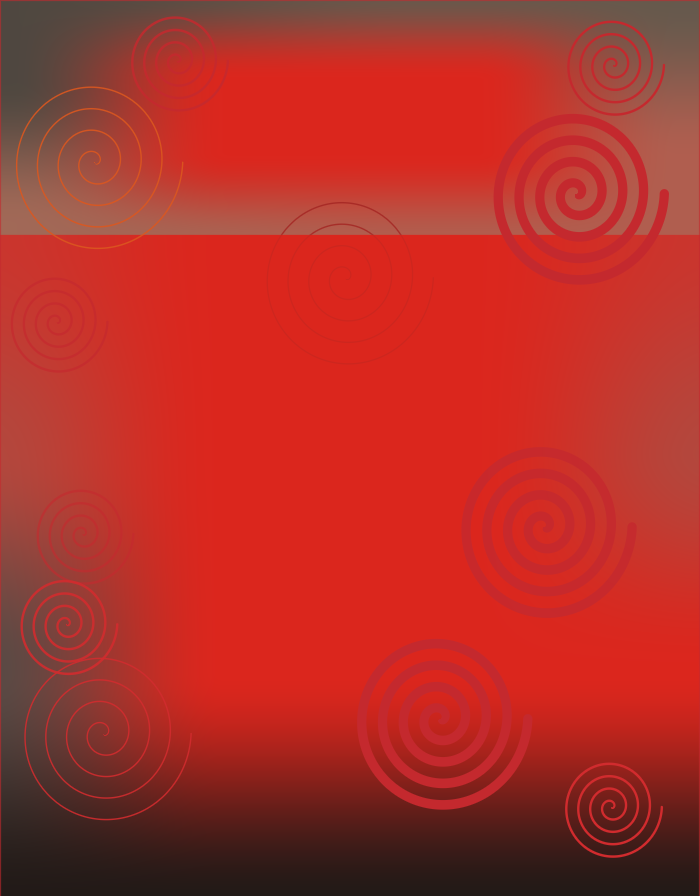
Give the GLSL for this background, as a WebGL 1 fragment shader.

```glsl
precision highp float;
// Red backdrop of two stacked panels with soft grey and dark rims, scattered
// with spirals. Panels are products of smoothstep ramps; each spiral is the
// distance to the nearest turn of an Archimedean curve.
uniform vec2 u_resolution;

// Panel colours
const vec3 RED   = vec3(0.86, 0.15, 0.115);
const vec3 ROSE  = vec3(0.79, 0.21, 0.18);
const vec3 BRICK = vec3(0.70, 0.28, 0.24);
const vec3 ASH   = vec3(0.35, 0.29, 0.27);
const vec3 DARK  = vec3(0.13, 0.10, 0.09);
const vec3 SLATE = vec3(0.31, 0.28, 0.25);
const vec3 OLIVE = vec3(0.40, 0.35, 0.30);
const vec3 TAN   = vec3(0.63, 0.41, 0.34);
const vec3 CLAY  = vec3(0.69, 0.37, 0.31);

// Spiral colours
const vec3 CRIMSON = vec3(0.77, 0.16, 0.18);
const vec3 SCARLET = vec3(0.82, 0.17, 0.18);
const vec3 ORANGE  = vec3(0.86, 0.34, 0.12);
const vec3 MAROON  = vec3(0.64, 0.14, 0.13);

// Layout, lengths in canvas widths
const float SPLIT = 0.738;        // panel boundary, fraction of height
const float FLOOR_TOP = 0.25;     // where the bottom shade ends
const float LARGE = 0.126;        // outer spiral radii
const float SMALL = 0.0725;
const float BOLD = 0.0133;        // stroke widths
const float MEDIUM = 0.0034;
const float FINE = 0.002;
const float PITCH = 0.236;        // gap between turns, relative to radius
const float STRETCH = 1.035;      // vertical elongation of a spiral
const float BORDER = 0.0016;
const float TAU = 6.2831853;

vec3 upperPanel(vec2 uv) {
  vec3 left = mix(TAN, SLATE, smoothstep(0.75, 0.91, uv.y));
  vec3 right = mix(CLAY, OLIVE, smoothstep(0.82, 1.0, uv.y));
  vec3 rim = mix(left, right, smoothstep(0.0, 0.6, uv.x));
  float across = smoothstep(0.02, 0.33, uv.x) * (1.0 - smoothstep(0.68, 0.97, uv.x));
  float along = smoothstep(SPLIT - 0.01, 0.83, uv.y) * (1.0 - smoothstep(0.91, 1.01, uv.y));
  return mix(rim, RED, across * along);
}

vec3 lowerPanel(vec2 uv) {
  vec3 side = mix(BRICK, ROSE, smoothstep(0.48, SPLIT, uv.y));
  vec3 left = mix(ASH, side, smoothstep(0.25, 0.5, uv.y));
  vec3 right = mix(RED, side, smoothstep(0.25, 0.5, uv.y));
  vec3 col = mix(left, RED, smoothstep(-0.02, 0.32, uv.x));
  col = mix(col, right, smoothstep(0.67, 1.02, uv.x));
  return mix(DARK, col, smoothstep(-0.01, FLOOR_TOP, uv.y));
}

// Distance to a spiral whose outer end lies to the right of its centre
float spiralDistance(vec2 p, float radius) {
  p.y /= STRETCH;
  float gap = radius * PITCH;
  float r = length(p);
  float turn = fract(-atan(p.y, p.x + 1e-6) / TAU);
  float ring = max(0.0, floor((radius - r) / gap - turn + 0.5));
  float d = abs(r - radius + gap * (turn + ring));
  return min(d, length(p - vec2(radius, 0.0)));
}

// Stroke one spiral over the colour so far
void draw(inout vec3 col, vec2 p, vec2 centre, float radius, float width, vec3 ink, float alpha) {
  float d = spiralDistance(p - centre, radius);
  float cover = clamp((0.5 * width - d) * u_resolution.x + 0.5, 0.0, 1.0);
  col = mix(col, ink, cover * alpha);
}

void main() {
  vec2 uv = gl_FragCoord.xy / u_resolution;
  vec2 p = gl_FragCoord.xy / u_resolution.x;
  float pixel = 1.0 / u_resolution.y;

  // Panels
  float upper = smoothstep(SPLIT - 0.5 * pixel, SPLIT + 0.5 * pixel, uv.y);
  vec3 col = mix(lowerPanel(uv), upperPanel(uv), upper);

  // Bold spirals
  draw(col, p, vec2(0.823, 1.003), LARGE, BOLD, CRIMSON, 1.0);
  draw(col, p, vec2(0.777, 0.527), LARGE, BOLD, CRIMSON, 0.85);
  draw(col, p, vec2(0.628, 0.253), LARGE, BOLD, CRIMSON, 1.0);

  // Fine large spirals
  draw(col, p, vec2(0.135, 1.048), LARGE, FINE, ORANGE, 0.9);
  draw(col, p, vec2(0.493, 0.883), LARGE, FINE, MAROON, mix(0.25, 0.8, upper));
  draw(col, p, vec2(0.147, 0.232), LARGE, FINE, SCARLET, 0.9);

  // Small spirals
  draw(col, p, vec2(0.253, 1.193), SMALL, MEDIUM, CRIMSON, 0.85);
  draw(col, p, vec2(0.876, 1.187), SMALL, MEDIUM, CRIMSON, 1.0);
  draw(col, p, vec2(0.081, 0.820), SMALL, MEDIUM, CRIMSON, 0.7);
  draw(col, p, vec2(0.118, 0.517), SMALL, MEDIUM, CRIMSON, 0.6);
  draw(col, p, vec2(0.095, 0.388), SMALL, MEDIUM, SCARLET, 0.9);
  draw(col, p, vec2(0.873, 0.127), SMALL, MEDIUM, SCARLET, 1.0);

  // Thin red border on the sides and top
  float edge = min(min(p.x, 1.0 - p.x), (1.0 - uv.y) * u_resolution.y / u_resolution.x);
  col = mix(col, CRIMSON, 0.6 * clamp((BORDER - edge) * u_resolution.x + 0.5, 0.0, 1.0));

  gl_FragColor = vec4(col, 1.0);
}
```
